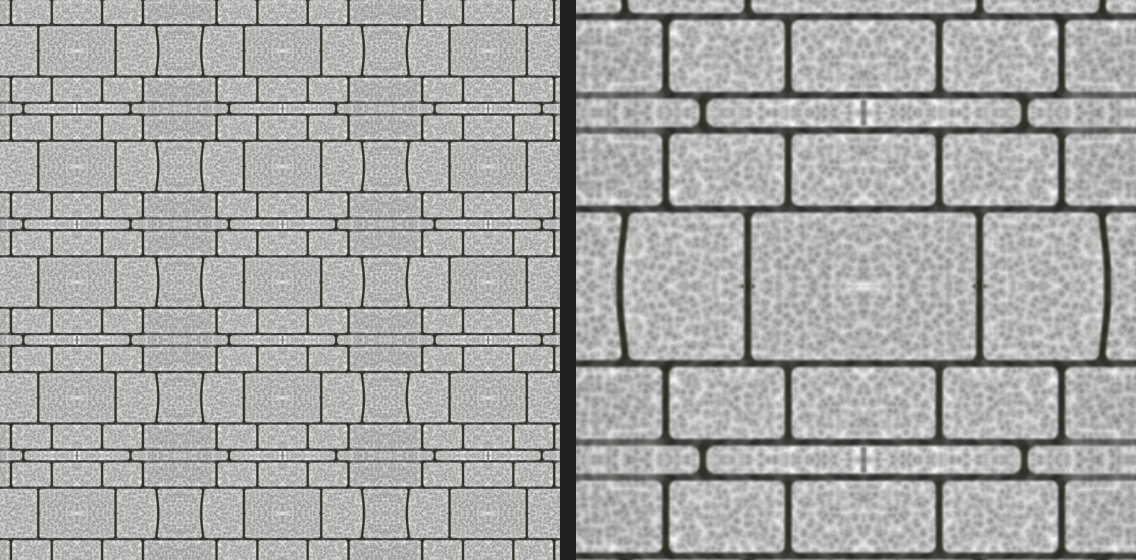
Left: the whole. Right: its middle third, enlarged.
Give the GLSL for this texture, as a WebGL 1 fragment shader.

```glsl
precision highp float;
// Grey ashlar stone wall: mirrored courses of tall, medium and thin blocks with dark joints.
uniform vec2 u_resolution;

vec2 hash2(vec2 p) {
  return fract(sin(vec2(dot(p, vec2(127.1, 311.7)), dot(p, vec2(269.5, 183.3)))) * 4375.85);
}

// Distance to the nearest scattered point
float cellular(vec2 p) {
  vec2 cell = floor(p);
  float nearest = 2.0;
  for (int j = -1; j <= 1; j++) {
    for (int i = -1; i <= 1; i++) {
      vec2 c = cell + vec2(float(i), float(j));
      nearest = min(nearest, distance(p, c + hash2(c)));
    }
  }
  return nearest;
}

// Triangle fold about a mirror axis
float mirror(float v, float axis, float period) {
  return abs(mod(v - axis + 0.5 * period, period) - 0.5 * period);
}

float roundedBox(vec2 p, vec2 halfSize, float radius) {
  vec2 q = abs(p) - halfSize + radius;
  return length(max(q, 0.0)) + min(max(q.x, q.y), 0.0) - radius;
}

// Left and right ends of the block holding x, given two joints in the half repeat
vec2 blockSpan(float x, float a, float b) {
  if (x < a) return vec2(-a, a);
  if (x < b) return vec2(a, b);
  return vec2(b, 282.0 - b);
}

void main() {
  // The canvas is 768 units wide and high; y runs downward
  vec2 uv = gl_FragCoord.xy / u_resolution;
  vec2 p = vec2(uv.x, 1.0 - uv.y) * 768.0;
  float pixel = 768.0 / min(u_resolution.x, u_resolution.y);
  vec2 f = vec2(mirror(p.x, 105.5, 282.0), mirror(p.y, 149.0, 158.6));

  // Courses: thin, medium, then tall with a bowed joint
  vec2 xs, ys;
  float radius = 5.0;
  if (f.y < 8.0) {
    xs = f.x < 73.5 ? vec2(-73.5, 73.5) : vec2(73.5, 208.5);
    ys = vec2(-8.0, 8.0);
    radius = 6.0;
  } else if (f.y < 44.0) {
    xs = blockSpan(f.x, 34.5, 90.5);
    ys = vec2(8.0, 44.0);
  } else {
    float bowed = 109.0 + 2.5 * smoothstep(44.0, 74.0, f.y);
    xs = blockSpan(f.x, 53.0, bowed);
    ys = vec2(44.0, 114.6);
  }
  vec2 center = 0.5 * vec2(xs.x + xs.y, ys.x + ys.y);
  vec2 halfSize = 0.5 * vec2(xs.y - xs.x, ys.y - ys.x);
  float d = roundedBox(f - center, halfSize, radius);

  // Stone grain, folded with the blocks, plus rings about the mirror centres
  float grain = cellular(f / 4.6) - 0.46;
  float fine = cellular(f.yx / 3.3 + 37.0) - 0.46;
  float mottle = sin(f.x * 0.21 + 2.0 * sin(f.y * 0.13)) * sin(f.y * 0.27 + sin(f.x * 0.17));
  float toCorner = length(f - vec2(141.0, 18.0));
  float toMiddle = length(f - vec2(0.0, 79.3));
  float rings = sin(toCorner * 0.95) * exp(-toCorner / 35.0)
              + 0.6 * sin(toMiddle * 0.9) * exp(-toMiddle / 30.0);
  float tone = 0.722 + 0.22 * grain + 0.19 * fine + 0.014 * mottle + 0.04 * rings;
  tone += 0.03 * (hash2(floor(center + 0.5 * halfSize)).x - 0.5);
  tone -= 0.035 * smoothstep(85.0, 100.0, f.x) * (1.0 - smoothstep(30.0, 46.0, f.y));
  tone += 0.05 * smoothstep(-8.0, -3.5, d);

  // Joints: darker and mossy where upright, worn where the thin band meets wide blocks
  float soft = max(1.1, 0.6 * pixel);
  float joint = smoothstep(-1.6 - soft, -1.6 + soft, d);
  vec2 gap = halfSize - abs(f - center);
  float upright = smoothstep(-1.0, 2.0, gap.y - gap.x);
  float wear = 0.9 + 0.07 * sin(f.x * 0.31 + sin(f.y * 0.7)) + 0.05 * sin(f.x * 0.83 + f.y * 0.5);
  wear *= 1.0 - 0.3 * smoothstep(88.0, 98.0, f.x) * (1.0 - smoothstep(10.0, 14.0, f.y));
  joint *= mix(wear, 1.0, 0.7 * upright);

  // Faint seam in the thin blocks and a small notch in the tall joints
  float seam = (1.0 - smoothstep(0.5, 0.9 + soft, f.x)) * (1.0 - smoothstep(5.0, 7.5, f.y));
  float notch = 1.0 - smoothstep(0.4, 1.0, length((f - vec2(53.0, 79.3)) / vec2(5.0, 2.0)));
  joint = max(joint, max(0.42 * seam, 0.6 * notch));

  vec3 stone = tone * vec3(1.0, 1.0, 0.997);
  vec3 mortar = mix(vec3(0.175, 0.18, 0.17), vec3(0.16, 0.18, 0.13), upright);
  gl_FragColor = vec4(mix(stone, mortar, joint), 1.0);
}
```
